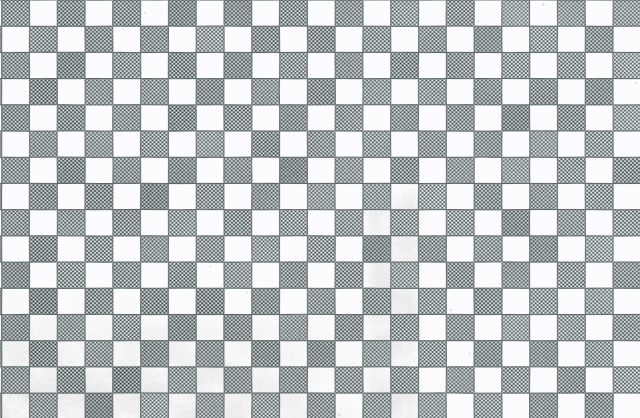
Reproduce this pattern procedurally as a WebGL 1 fragment shader.

```glsl
precision highp float;
// Checkerboard of white and cross-hatched grey squares with fine dark rules and faint smudges.

uniform vec2 u_resolution;

#define CELLS vec2(23.03, 15.95)      // columns and rows across the canvas
#define OFFSET vec2(-0.06, 0.0)       // grid shift, in cells
#define HATCH 7.0                     // hatch periods per cell
#define HATCH_CONTRAST 0.29
#define RULE_WIDTH 0.042              // in cells
#define WOBBLE 0.012                  // unevenness of the rules, in cells
#define TONE_VARIATION 0.07           // tone change between hatched cells
#define SMUDGE 0.075                  // darkening of the worn white cells
#define PAPER vec3(0.99, 0.99, 0.995)
#define HATCH_GREY vec3(0.585, 0.613, 0.617)
#define RULE_GREY vec3(0.34, 0.38, 0.38)

const float PI = 3.14159;

float hash(vec2 p) {
  vec3 q = fract(vec3(p.xyx) * 0.1031);
  q += dot(q, q.yzx + 33.33);
  return fract((q.x + q.y) * q.z);
}

float cornerSlope(vec2 corner, vec2 delta) {
  float angle = 2.0 * PI * hash(corner);
  return dot(vec2(cos(angle), sin(angle)), delta);
}

float gradientNoise(vec2 p) {
  vec2 i = floor(p), f = fract(p);
  vec2 w = f * f * f * (f * (f * 6.0 - 15.0) + 10.0);
  vec2 e = vec2(1.0, 0.0);
  float a = mix(cornerSlope(i, f), cornerSlope(i + e, f - e), w.x);
  float b = mix(cornerSlope(i + e.yx, f - e.yx), cornerSlope(i + 1.0, f - 1.0), w.x);
  return mix(a, b, w.y);
}

// Antialiased square wave alternating between cells: 1 on dark cells, 0 on light
float checker(vec2 p, vec2 pixel) {
  vec2 wave = clamp(sin(PI * p) / (0.5 * PI * pixel), -1.0, 1.0);
  return 0.5 + 0.5 * wave.x * wave.y;
}

// Staggered light dots left between two sets of diagonal strands
float crossHatch(vec2 p, vec2 pixel) {
  vec2 wave = cos(2.0 * PI * HATCH * p);
  float fade = 1.0 - smoothstep(0.36, 0.55, HATCH * max(pixel.x, pixel.y));
  return wave.x * wave.y * fade;
}

// Coverage of the rules along the cell borders
float rules(vec2 p, vec2 pixel) {
  vec2 d = abs(fract(p + 0.5) - 0.5);
  vec2 cover = clamp((0.5 * RULE_WIDTH - d) / pixel + 0.5, 0.0, 1.0);
  cover = min(cover, RULE_WIDTH / pixel);
  return max(cover.x * 0.85, cover.y);
}

// Wear gathers in the lower left and in a band right of the middle
float smudges(vec2 uv, vec2 p) {
  float corner = (1.0 - smoothstep(0.05, 0.36, uv.y)) * (1.0 - smoothstep(0.25, 0.75, uv.x));
  float band = smoothstep(0.56, 0.59, uv.x) * (1.0 - smoothstep(0.64, 0.67, uv.x));
  band *= 1.0 - smoothstep(0.5, 0.58, uv.y);
  float mottle = 0.65 + 0.8 * gradientNoise(p * 0.9) + 0.35 * gradientNoise(p * 5.0);
  return max(corner, band) * clamp(mottle, 0.0, 1.0);
}

void main() {
  vec2 uv = gl_FragCoord.xy / u_resolution;
  vec2 pixel = CELLS / u_resolution;
  vec2 p = vec2(uv.x, 1.0 - uv.y) * CELLS + OFFSET;
  vec2 wobble = vec2(gradientNoise(p * 0.7), gradientNoise(p * 0.7 + 40.0));
  vec2 q = p + WOBBLE * wobble;
  vec2 cell = floor(q);

  // Hatched cells, uneven in ink and a little paler to the right
  float tone = TONE_VARIATION * (hash(cell + 7.0) - 0.5);
  tone += 0.05 * gradientNoise(p * 0.35) + 0.04 * (uv.x - 0.5);
  float ink = 0.85 + 0.3 * hash(cell + 51.0);
  vec3 hatched = HATCH_GREY + tone + HATCH_CONTRAST * ink * crossHatch(q, pixel);
  hatched += 0.05 * gradientNoise(p * 9.0);

  // White cells with smudges and rare specks
  vec3 paper = PAPER - SMUDGE * smudges(uv, p);
  paper -= 0.25 * smoothstep(0.6, 0.75, gradientNoise(p * 3.0 + 17.0));

  vec3 color = mix(paper, hatched, checker(q, pixel));
  float rule = rules(q, pixel) * (0.9 + 0.25 * gradientNoise(p * 2.0));
  color = mix(color, RULE_GREY, clamp(rule, 0.0, 1.0));
  gl_FragColor = vec4(clamp(color, 0.0, 1.0), 1.0);
}
```
